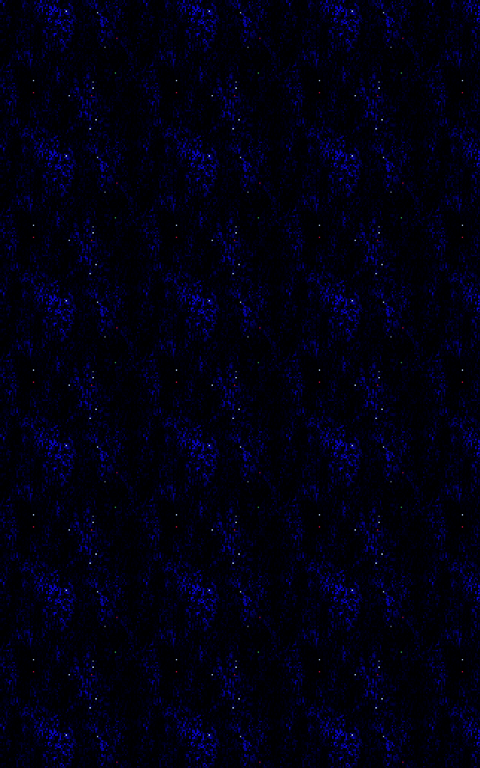
Reproduce this pattern procedurally as a Shadertoy shader.

```glsl
// Dark blue grain tile, repeated over the canvas: ragged clusters of speckles
// with a few bright sparks on near black. Every grain is a hashed cell whose
// brightness follows soft patches; cells are box filtered to smooth the edges.

const vec2 REPEATS = vec2(3.357, 5.305);  // tiles across and down
const vec2 GRAINS = vec2(96.0);           // cells per tile
const float CRISPNESS = 0.75;             // filter width in pixels

// Two chained sine hashes keep the arguments small and the cells unrelated.
float hash(vec2 p, float seed) {
    float h = fract(sin(p.x * 12.9898 + seed * 4.137) * 43758.5453);
    return fract(sin(h * 57.31 + p.y * 7.233 + seed) * 23421.631);
}

// Value noise that wraps once per tile on a lattice of the given size.
float tileNoise(vec2 uv, vec2 lattice, float seed) {
    vec2 p = uv * lattice;
    vec2 i = floor(p);
    vec2 f = fract(p);
    f = f * f * (3.0 - 2.0 * f);
    vec2 a = mod(i, lattice);
    vec2 b = mod(i + 1.0, lattice);
    return mix(mix(hash(a, seed), hash(vec2(b.x, a.y), seed), f.x),
               mix(hash(vec2(a.x, b.y), seed), hash(b, seed), f.x), f.y);
}

// Soft sheared patch, wrapped around the tile edges.
float patchMask(vec2 uv, vec2 center, vec2 halfSize, float shear) {
    vec2 d = fract(uv - center + 0.5) - 0.5;
    d.x -= shear * d.y;
    d /= halfSize;
    d *= d;
    return 1.0 - smoothstep(0.4, 1.35, sqrt(length(d)));
}

// Strength of the blue speckles.
float grainEnergy(vec2 uv) {
    float streak = tileNoise(uv, vec2(32.0, 11.0), 1.0);
    float broad = tileNoise(uv, vec2(12.0, 8.0), 2.0);
    vec2 warp = vec2(tileNoise(uv, vec2(14.0, 9.0), 9.0),
                     tileNoise(uv, vec2(20.0, 9.0), 10.0)) - 0.5;
    vec2 q = uv + warp * vec2(0.06, 0.12);
    float clusters = 0.62 * patchMask(q, vec2(0.41, 0.13), vec2(0.11, 0.17), 0.15);
    clusters += 0.30 * patchMask(q, vec2(0.43, 0.06), vec2(0.08, 0.09), 0.20);
    clusters += 0.42 * patchMask(q, vec2(0.75, 0.10), vec2(0.11, 0.15), 0.20);
    clusters += 0.62 * patchMask(uv, vec2(0.69, 0.07), vec2(0.035, 0.10), 0.50);
    clusters += 0.44 * patchMask(q, vec2(0.05, 0.58), vec2(0.07, 0.15), 0.10);
    clusters += 0.26 * patchMask(q, vec2(0.64, 0.58), vec2(0.05, 0.17), 0.25);
    clusters += 0.40 * patchMask(uv, vec2(0.18, 0.02), vec2(0.03, 0.04), 0.0);
    clusters += 0.40 * patchMask(uv, vec2(0.02, 0.99), vec2(0.025, 0.03), 0.0);
    float haze = 0.05 + 0.95 * broad * broad * streak;
    return haze + clusters * mix(0.35, 1.45, streak);
}

// Chance that a cell holds a spark.
float sparkChance(vec2 uv) {
    float chance = 0.0005;
    chance += 0.055 * patchMask(uv, vec2(0.44, 0.01), vec2(0.045, 0.08), 0.35);
    chance += 0.080 * patchMask(uv, vec2(0.67, 0.04), vec2(0.02, 0.06), 0.55);
    chance += 0.005 * patchMask(uv, vec2(0.40, 0.24), vec2(0.10, 0.08), 0.0);
    chance += 0.008 * patchMask(uv, vec2(0.65, 0.62), vec2(0.03, 0.18), 0.20);
    return chance;
}

vec3 sparkColor(float pick) {
    vec3 color = vec3(0.70, 0.82, 1.0);
    color = mix(color, vec3(0.85, 0.80, 0.45), step(0.55, pick));
    color = mix(color, vec3(0.65, 0.05, 0.20), step(0.78, pick));
    return mix(color, vec3(0.15, 0.55, 0.25), step(0.91, pick));
}

vec3 grainColor(vec2 cell) {
    cell = mod(cell, GRAINS);
    vec2 uv = (cell + 0.5) / GRAINS;
    float level = hash(cell, 3.0);
    // Some grains share the value of the cell above, forming short dashes.
    vec2 pairCell = vec2(cell.x, floor(cell.y * 0.5));
    level = mix(level, hash(pairCell, 4.0), step(0.55, hash(pairCell, 5.0)));
    float blue = min(grainEnergy(uv) * level * level * level, 0.75);
    vec3 color = vec3(0.06 * blue * blue, 0.03 * blue * blue, blue);
    float spark = step(hash(cell, 6.0), sparkChance(uv));
    float glow = mix(0.35, 1.0, hash(cell, 8.0));
    return mix(color, sparkColor(hash(cell, 7.0)) * glow, spark);
}

void mainImage(out vec4 fragColor, in vec2 fragCoord) {
    // Tile space runs down from the top edge.
    vec2 canvas = fragCoord / iResolution.xy;
    vec2 uv = vec2(canvas.x, 1.0 - canvas.y) * REPEATS - vec2(0.0, 0.02);

    // Blend the four nearest cells by how much of the pixel each one covers.
    vec2 filterSize = min(REPEATS * GRAINS / iResolution.xy, 1.0) * CRISPNESS;
    vec2 grid = uv * GRAINS - 0.5;
    vec2 cell = floor(grid);
    vec2 cover = clamp((fract(grid) - 0.5) / filterSize + 0.5, 0.0, 1.0);
    vec3 color = vec3(0.0);
    for (int y = 0; y < 2; y++) {
        for (int x = 0; x < 2; x++) {
            vec2 corner = vec2(x, y);
            vec2 weight = mix(1.0 - cover, cover, corner);
            color += grainColor(cell + corner) * weight.x * weight.y;
        }
    }
    fragColor = vec4(color, 1.0);
}
```
